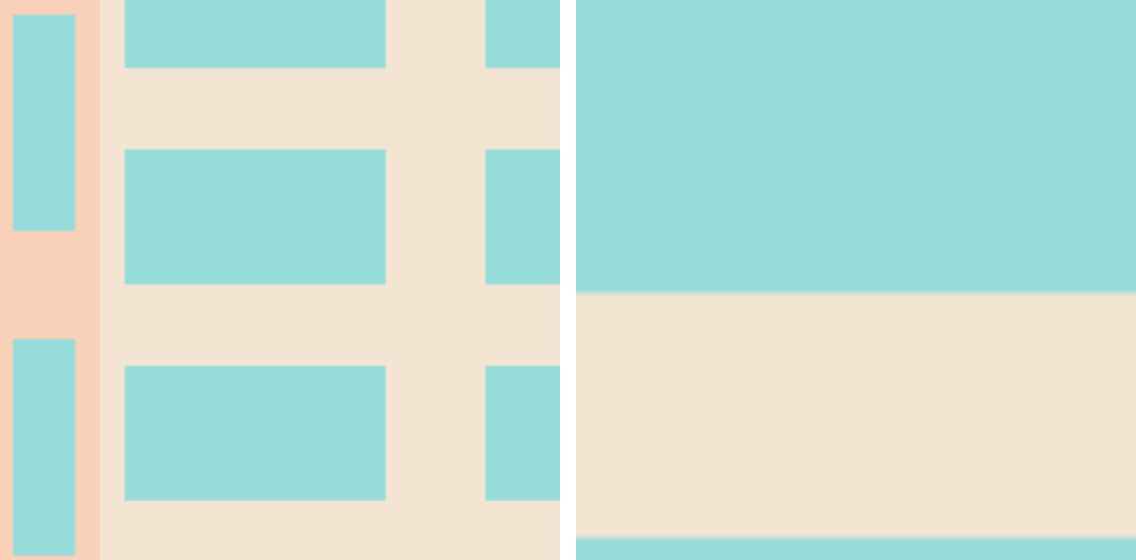
Left, the full canvas; right, a detail of the centre.
Write a WebGL 1 fragment shader that draws this pattern.

```glsl
precision highp float;

uniform vec2 u_resolution;

// Soft coverage of a box of the given half size, repeated with a period
float tiledBox(vec2 p, vec2 center, vec2 period, vec2 halfSize) {
  vec2 local = (fract((p - center) / period + 0.5) - 0.5) * period;
  vec2 inside = halfSize - abs(local);
  vec2 cover = smoothstep(-0.003, 0.003, inside);
  return cover.x * cover.y;
}

void main() {
  vec2 uv = gl_FragCoord.xy / u_resolution;

  vec3 cream = vec3(0.957, 0.898, 0.824);
  vec3 peach = vec3(0.976, 0.816, 0.722);
  vec3 aqua = vec3(0.588, 0.863, 0.859);

  // Wide panes on the cream wall
  float panes = tiledBox(uv, vec2(0.4557, 0.6126), vec2(0.6445, 0.3862), vec2(0.2331, 0.1204));
  vec3 wall = mix(cream, aqua, panes);

  // Tall slots on the peach band
  float slots = tiledBox(uv, vec2(0.0788, 0.7806), vec2(1.0, 0.5794), vec2(0.0555, 0.1932));
  vec3 band = mix(peach, aqua, slots);

  // The band covers the left side
  float bandEdge = smoothstep(-0.003, 0.003, 0.1784 - uv.x);
  gl_FragColor = vec4(mix(wall, band, bandEdge), 1.0);
}
```
